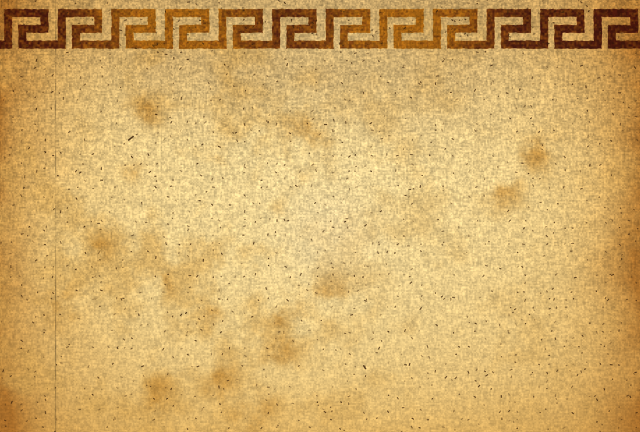
This texture is drawn by a Shadertoy shader. Its source:

```glsl
#define CREAM vec3(0.94, 0.84, 0.59)
#define GOLD vec3(0.85, 0.66, 0.34)
#define TAN vec3(0.75, 0.61, 0.38)
#define BROWN vec3(0.62, 0.39, 0.14)
#define INK vec3(0.24, 0.06, 0.03)
#define AMBER vec3(0.63, 0.37, 0.06)
#define KEY_START 0.0097
#define KEY_TOP 0.979
#define KEY_STROKE 0.0183
#define KEY_PERIOD 6.78
#define GRAIN 0.25
#define SPECK_DENSITY 0.17

// Centre and radius of each large stain
const vec3 STAINS[16] = vec3[16](
    vec3(0.15, 0.29, 0.05), vec3(0.386, 0.34, 0.03), vec3(0.24, 0.43, 0.04), vec3(0.66, 0.28, 0.045),
    vec3(0.66, 0.19, 0.05), vec3(0.60, 0.055, 0.06), vec3(0.52, 0.12, 0.05), vec3(0.375, 0.09, 0.04),
    vec3(0.347, 0.745, 0.03), vec3(0.505, 0.62, 0.02), vec3(0.72, 0.69, 0.06), vec3(1.25, 0.65, 0.06),
    vec3(1.18, 0.555, 0.05), vec3(0.50, 0.275, 0.03), vec3(0.77, 0.32, 0.05), vec3(0.31, 0.60, 0.03));

float hash(vec2 p) {
    vec3 q = fract(vec3(p.xyx) * 0.1031);
    q += dot(q, q.yzx + 33.33);
    return fract((q.x + q.y) * q.z);
}

float noise(vec2 p) {
    vec2 i = floor(p), f = fract(p);
    f = f * f * (3.0 - 2.0 * f);
    return mix(mix(hash(i), hash(i + vec2(1, 0)), f.x),
               mix(hash(i + vec2(0, 1)), hash(i + vec2(1, 1)), f.x), f.y);
}

float fbm(vec2 p) {
    float sum = 0.0, amp = 0.5;
    for (int i = 0; i < 5; i++) {
        sum += amp * noise(p);
        p = mat2(1.6, 1.2, -1.2, 1.6) * p + 17.0;
        amp *= 0.5;
    }
    return sum;
}

float box(vec2 p, vec2 lo, vec2 hi) {
    vec2 d = abs(p - 0.5 * (lo + hi)) - 0.5 * (hi - lo);
    return max(d.x, d.y);
}

float segment(vec2 p, vec2 a, vec2 b) {
    vec2 d = b - a;
    return length(p - a - d * clamp(dot(p - a, d) / dot(d, d), 0.0, 1.0));
}

// Continuous meander, measured in stroke widths, y downwards
float meander(vec2 p) {
    vec2 q = vec2(p.x - KEY_START, KEY_TOP - p.y) / KEY_STROKE;
    q.x = mod(q.x + 0.5, KEY_PERIOD) - 0.5;
    float d = box(q, vec2(0, 0), vec2(1, 5));
    d = min(d, box(q, vec2(0, 0), vec2(5.6, 1)));
    d = min(d, box(q, vec2(4.6, 0), vec2(5.6, 3)));
    d = min(d, box(q, vec2(1.8, 2), vec2(5.6, 3)));
    d = min(d, box(q, vec2(1.8, 2), vec2(2.8, 5)));
    d = min(d, box(q, vec2(1.8, 4), vec2(8, 5)));
    d = min(d, box(q, vec2(-2, 4), vec2(0.5, 5)));
    return d * KEY_STROKE;
}

// Small, randomly turned flecks on one grid
float specks(vec2 p, float scale, float px) {
    vec2 id = floor(p * scale);
    float pick = hash(id + 7.0), angle = 6.283 * hash(id + 31.0);
    vec2 centre = (id + 0.3 + 0.4 * vec2(hash(id + 3.0), hash(id + 59.0))) / scale;
    vec2 arm = vec2(cos(angle), sin(angle)) * 0.0022 * hash(id + 83.0) + 0.0001;
    float d = segment(p, centre - arm, centre + arm) - 0.0012;
    return step(pick, SPECK_DENSITY) * (1.0 - smoothstep(-px, px, d)) * (0.3 + 0.6 * hash(id + 11.0));
}

vec3 paper(vec2 p, vec2 uv) {
    float cloud = fbm(p * 5.0), mottle = fbm(p * 17.0 + 40.0);
    float side = min(uv.x, 1.0 - uv.x) + 0.08 * (cloud - 0.5);
    vec3 col = mix(CREAM, TAN, 0.85 * smoothstep(0.58, 1.0, uv.y + 0.2 * (cloud - 0.5)));
    col = mix(col, GOLD, 0.75 * exp(-max(uv.y, 0.0) * 5.5));
    col = mix(col, GOLD, 0.85 * exp(-max(side, 0.0) * 8.0));
    col = mix(col, BROWN, 0.85 * exp(-max(side, 0.0) * 25.0));
    col = mix(col, BROWN, 0.4 * exp(-length(min(uv, 1.0 - uv)) * 8.0));

    // Soft blotches and stains with ragged borders
    float leftWeight = mix(0.6, 0.3, smoothstep(0.3, 0.7, uv.x));
    col = mix(col, GOLD * 0.94, leftWeight * smoothstep(0.46, 0.72, 0.5 * (cloud + mottle)));
    vec2 warped = p + 0.05 * (vec2(mottle, fbm(p * 17.0 + 90.0)) - 0.5);
    float stain = 0.0;
    for (int i = 0; i < 16; i++) {
        float r = length(warped - STAINS[i].xy) / STAINS[i].z;
        stain = max(stain, exp(-r * r * 1.6));
    }
    col = mix(col, vec3(0.71, 0.49, 0.18), 0.65 * stain * smoothstep(0.2, 0.7, mottle));
    float pale = exp(-dot(p - vec2(0.76, 0.46), p - vec2(0.76, 0.46)) * 80.0);
    return mix(col, vec3(0.92, 0.83, 0.63), 0.5 * pale);
}

void mainImage(out vec4 fragColor, in vec2 fragCoord) {
    vec2 uv = fragCoord / iResolution.xy;
    vec2 p = fragCoord / iResolution.y;
    float px = 0.7 / iResolution.y;
    vec3 col = paper(p, uv);

    // Painted border, amber in two stretches and dark at the ends
    float amber = 0.62 + 0.3 * cos(6.283 * (uv.x - 0.27) / 0.37);
    amber *= smoothstep(-0.05, 0.2, uv.x) * (1.0 - smoothstep(0.68, 0.95, uv.x));
    amber += 0.6 * (noise(p * 190.0) - 0.5) + 0.4 * (fbm(p * 25.0) - 0.5);
    float key = 1.0 - smoothstep(-px, px, meander(p) + 0.002 * (noise(p * 150.0) - 0.5));
    col = mix(col, mix(INK, AMBER, clamp(amber + 0.12, 0.0, 1.0)), 0.94 * key);

    // Creases
    float crease = 1.0 - smoothstep(0.0, 0.0025, abs(p.x - 0.129));
    crease += 0.4 * (1.0 - smoothstep(0.0, 0.002, abs(p.x - 0.373))) * smoothstep(0.4, 0.6, p.y);
    col *= 1.0 - 0.35 * crease * noise(vec2(3.0, p.y * 45.0)) * (1.0 - key);

    // Fibres and grain, rougher toward the top
    float fibre = noise(p * vec2(90.0, 260.0)) + noise(p * vec2(260.0, 90.0)) - 1.0;
    float grain = 0.6 * fibre + 0.8 * (noise(p * 310.0) - 0.5);
    col *= 1.0 + GRAIN * grain * mix(0.65, 1.2, uv.y);

    // Scattered flecks and two longer marks
    float fleck = 0.0;
    for (int i = 0; i < 3; i++)
        fleck = max(fleck, specks(p + float(i) * 0.37, 24.0 + 15.0 * float(i), px));
    float mark = min(segment(p, vec2(0.298, 0.676), vec2(0.308, 0.684)),
                     segment(p, vec2(0.842, 0.153), vec2(0.846, 0.147)));
    fleck = max(fleck, 0.85 * (1.0 - smoothstep(-px, px, mark - 0.0018)));
    col = mix(col, vec3(0.22, 0.13, 0.05), fleck);
    fragColor = vec4(clamp(col, 0.0, 1.0), 1.0);
}
```
